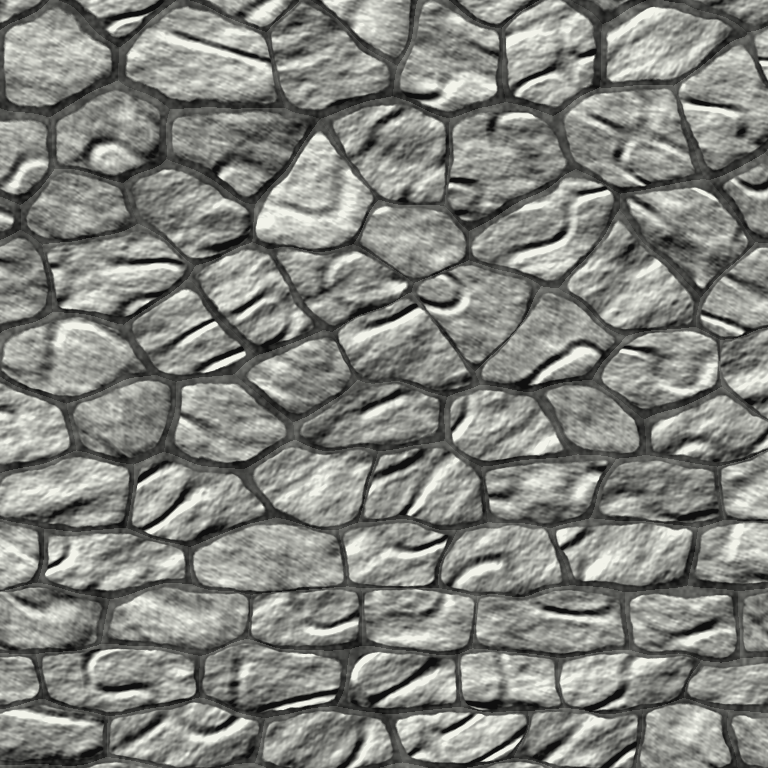
This texture is drawn by a three.js fragment shader. Its source:

```glsl
#define COLS 6.2
#define ROWS 12.3
#define GAP 0.0056
#define CORNER 210.0
#define FRAY 0.007
#define RELIEF 3.6
#define GRAIN 0.13
#define STONE_TONE 0.595
#define MORTAR_TONE 0.28
#define TINT vec3(0.998, 1.005, 0.967)
#define LIGHT vec2(-0.5, 0.86)

varying vec2 vUv;

vec2 hash2(vec2 c) {
  vec3 q = fract(c.xyx * vec3(0.1031, 0.1030, 0.0973));
  q += dot(q, q.yzx + 33.33);
  return fract((q.xx + q.yz) * q.zy);
}

float noise(vec2 p) {
  vec2 i = floor(p), f = fract(p);
  f = f * f * (3.0 - 2.0 * f);
  vec2 e = vec2(1.0, 0.0);
  return mix(mix(hash2(i).x, hash2(i + e).x, f.x),
             mix(hash2(i + e.yx).x, hash2(i + e.xx).x, f.x), f.y);
}

float fbm(vec2 p) {
  float sum = 0.0, amp = 0.5;
  for (int i = 0; i < 5; i++) {
    sum += amp * noise(p);
    p = mat2(1.6, 1.2, -1.2, 1.6) * p + 7.3;
    amp *= 0.52;
  }
  return sum;
}

// Neat courses at the foot of the wall, rubble higher up
float rubble(float y) { return smoothstep(0.2, 0.6, y); }

vec2 stoneSite(vec2 cell) {
  vec2 jitter = (hash2(cell + 41.0) - 0.5) * vec2(0.62, mix(0.14, 0.9, rubble(cell.y / ROWS)));
  float stagger = 0.5 * mod(cell.y, 2.0);
  return (cell + 0.5 + vec2(stagger, 0.0) + jitter) / vec2(COLS, ROWS);
}

// Cellular stones: xy = outward normal of the near edge, z = edge distance
vec3 stoneEdge(vec2 p, out vec2 stone) {
  vec2 base = floor(p * vec2(COLS, ROWS) - vec2(0.25, 0.0));
  vec2 metric = vec2(mix(0.15, 0.42, rubble(p.y)), 1.0);
  vec2 toNear = vec2(0.0);
  float best = 1e3;
  for (int j = -2; j <= 2; j++)
    for (int i = -2; i <= 2; i++) {
      vec2 cell = base + vec2(float(i), float(j));
      vec2 a = stoneSite(cell) - p;
      float d = dot(metric * a, a);
      if (d < best) { best = d; toNear = a; stone = cell; }
    }
  vec2 normal = vec2(0.0);
  float sum = 1e-9;
  for (int j = -2; j <= 2; j++)
    for (int i = -2; i <= 2; i++) {
      vec2 cell = base + vec2(float(i), float(j));
      if (distance(cell, stone) < 0.5) continue;
      vec2 b = stoneSite(cell) - p;
      vec2 across = metric * (b - toNear);
      float d = 0.5 * (dot(metric * b, b) - best) / length(across);
      float w = exp(-CORNER * d);
      normal += w * normalize(across);
      sum += w;
    }
  return vec3(normal / sum, -log(sum) / CORNER);
}

// Chiselled surface, turned differently on every stone
float chisel(vec2 p, vec2 stone) {
  float turn = (hash2(stone + 5.0).x - 0.5) * 1.6;
  p = mat2(cos(turn), sin(turn), -sin(turn), cos(turn)) * p;
  p = p * vec2(13.0, 22.0) + hash2(stone) * 60.0;
  float ridge = abs(noise(p * 0.9 + 19.0) - 0.5);
  return fbm(p) - 0.28 * smoothstep(0.16, 0.0, ridge);
}

void main() {
  // Bent wall coordinates: taller stones towards the top
  vec2 p = vec2(vUv.x, vUv.y * (1.08 - 0.16 * vUv.y));
  vec2 bend = vec2(noise(vUv * 19.0), noise(vUv * 19.0 + 31.0)) - 0.5;
  p += bend * 0.016;

  vec2 stone;
  vec3 edge = stoneEdge(p, stone);
  float gap = GAP * (0.5 + noise(vUv * 9.0 + 3.0));
  float inside = edge.z - gap + FRAY * (fbm(vUv * 48.0) - 0.48);
  float mask = smoothstep(-0.0016, 0.0016, inside);
  float lit = dot(edge.xy, LIGHT);
  float grain = noise(vUv * 230.0) * 0.6 + noise(vUv * 120.0 + 9.0) * 0.4 - 0.5;

  // Stone face: own tone, broad stains, slanted light and bevelled rim
  vec2 character = hash2(stone + 77.0);
  float height = chisel(vUv, stone);
  float slope = height - chisel(vUv + LIGHT * 0.004, stone);
  float face = STONE_TONE + 0.15 * (character.x - 0.5) + 0.17 * step(0.95, character.y);
  face += 0.24 * (height - 0.43) + RELIEF * slope + GRAIN * grain;
  float rim = 1.0 - smoothstep(0.0, 0.011, inside);
  face += rim * (0.13 * lit - 0.05);

  // Mortar: gritty, with shadow under each stone
  float mortar = MORTAR_TONE + 0.09 * lit + 0.3 * (fbm(vUv * 32.0 + 5.0) - 0.48);
  mortar += 0.2 * grain - 0.07 * smoothstep(-0.005, 0.0, inside);

  float tone = mix(mortar, face, mask);
  gl_FragColor = vec4(clamp(tone, 0.06, 0.95) * TINT, 1.0);
}
```
